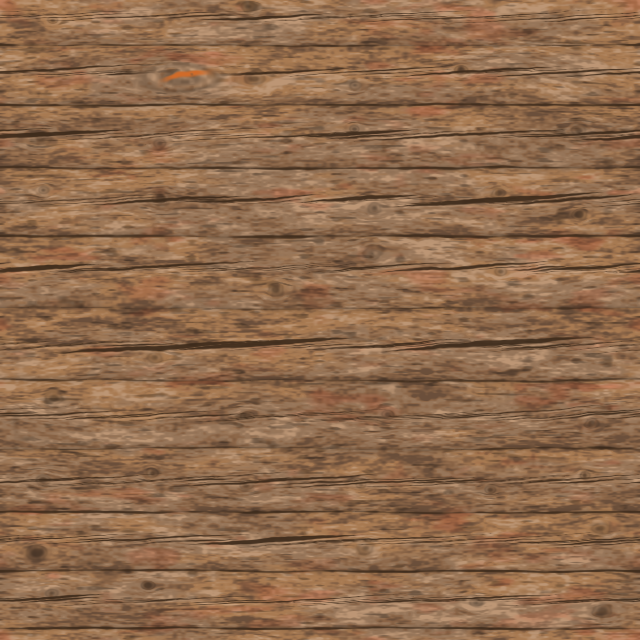
Reproduce this texture procedurally as a WebGL 1 fragment shader.

```glsl
precision highp float;
// Draws ten stacked weathered timber planks with split grain, knots and rusty stains.
uniform vec2 u_resolution;

const float PLANKS = 10.0;
const float TAU = 6.28319;
const vec3 CREVICE = vec3(0.23, 0.16, 0.10);
const vec3 UMBER = vec3(0.42, 0.31, 0.23);
const vec3 BROWN = vec3(0.55, 0.40, 0.28);
const vec3 HONEY = vec3(0.66, 0.48, 0.32);
const vec3 DRIFTWOOD = vec3(0.59, 0.46, 0.35);
const vec3 PALE = vec3(0.74, 0.59, 0.46);
const vec3 RUST = vec3(0.60, 0.33, 0.22);
const vec3 EMBER = vec3(0.82, 0.42, 0.16);

float hash(vec2 p) {
  vec3 q = fract(p.xyx * 0.1031);
  q += dot(q, q.yzx + 33.33);
  return fract((q.x + q.y) * q.z);
}

// Value noise that tiles over the unit square
float noise(vec2 p, vec2 cells, float seed) {
  vec2 g = p * cells;
  vec2 i = floor(g);
  vec2 f = g - i;
  f = f * f * (3.0 - 2.0 * f);
  vec2 a = mod(i, cells) + seed;
  vec2 b = mod(i + 1.0, cells) + seed;
  return mix(mix(hash(a), hash(vec2(b.x, a.y)), f.x),
             mix(hash(vec2(a.x, b.y)), hash(b), f.x), f.y);
}

float fbm(vec2 p, vec2 cells, float seed) {
  float sum = 0.0;
  float weight = 0.5;
  for (int i = 0; i < 3; i++) {
    sum += weight * noise(p, cells, seed);
    cells *= 2.0;
    weight *= 0.7;
  }
  return sum / 1.095;
}

// Offset from the knot in this cell of the plank, in knot radii; far away where there is none
vec2 knotOffset(float x, float across, float plank) {
  const float CELLS = 6.0;
  float cell = floor(x * CELLS);
  vec2 id = vec2(mod(cell, CELLS), plank) + 17.0;
  vec2 centre = vec2(0.3, 0.25) + vec2(0.4, 0.5) * vec2(hash(id + 5.3), hash(id + 9.1));
  vec2 offset = (vec2(x * CELLS - cell, across) - centre) / vec2(CELLS, PLANKS);
  float size = mix(0.6, 1.2, hash(id + 2.6));
  return mix(vec2(9.0), offset / (size * vec2(0.011, 0.008)), step(0.5, hash(id)));
}

// Overlapping slanted splits: x is the dark opening, y the pale lip below it
vec2 splits(float x, float y, float cells, float plank, float widest, float soft) {
  vec2 result = vec2(0.0);
  for (int i = -1; i <= 1; i++) {
    float cell = floor(x * cells) + float(i);
    vec2 id = vec2(mod(cell, cells), plank) + 41.0 + cells;
    float along = x - (cell + 0.3 + 0.4 * hash(id)) / cells;
    float taper = along * cells / mix(0.5, 1.05, hash(id + 3.7));
    taper = 1.0 - taper * taper;
    float size = hash(id + 7.9);
    float width = widest * mix(0.12, 1.0, size * size) * taper;
    float d = y + 0.06 * along + 0.006 * (hash(id + 12.4) - 0.5);
    float opening = 1.0 - smoothstep(-soft, soft, abs(d) - width);
    float lip = exp(-abs(d - width - 0.002) / 0.0014) * max(taper, 0.0);
    result = max(result, vec2(opening, lip));
  }
  return result;
}

void main() {
  vec2 p = gl_FragCoord.xy / u_resolution;
  p.y = 1.0 - p.y;
  float soft = 0.8 / min(u_resolution.x, u_resolution.y);

  // Uneven plank heights and wavering edges
  float waver = 0.007 * (fbm(p, vec2(7.0, 10.0), 3.0) - 0.5);
  float row = PLANKS * (p.y + waver - 0.082 - 0.0195 * sin(TAU * (p.y - 0.482)));
  float plank = mod(floor(row), PLANKS);
  float across = fract(row);

  // Knots bend the grain around them
  vec2 knot = knotOffset(p.x, across, plank);
  vec2 burl = (p - vec2(0.29, 0.122)) / vec2(0.08, 0.03);
  float burlMask = 1.0 - smoothstep(0.5, 1.3, length(burl));
  vec2 g = p;
  g.y -= 0.006 * knot.y * exp(-0.25 * dot(knot, knot));
  g.y -= 0.018 * burl.y * exp(-dot(burl, burl));
  g.y += 0.012 * (noise(p, vec2(5.0, 20.0), 8.0) - 0.5);

  // Wood tone from broad weathering, fibres and tiny pores
  float grain = fbm(g, vec2(18.0, 90.0), 11.0);
  float fibre = noise(g, vec2(60.0, 300.0), 23.0);
  float pores = noise(g, vec2(150.0, 340.0), 29.0);
  float weather = fbm(g, vec2(6.0, 22.0), 31.0);
  float value = 0.52 + 0.65 * (grain - 0.5) + 0.5 * (weather - 0.5);
  value += 0.34 * (fibre - 0.5) + 0.24 * (pores - 0.5);
  value += 0.06 * (hash(vec2(plank, 6.0)) - 0.5) - 0.1 * smoothstep(0.75, 1.0, across);
  float grey = fbm(g, vec2(5.0, 20.0), 47.0) + 0.25 * (across - 0.47) + 0.2 * (fibre - 0.5);
  vec3 wood = mix(HONEY, DRIFTWOOD, smoothstep(0.36, 0.58, grey));
  vec3 color = mix(UMBER, BROWN, smoothstep(0.18, 0.44, value));
  color = mix(color, wood, smoothstep(0.38, 0.56, value));
  color = mix(color, PALE, smoothstep(0.56, 0.86, value));
  color *= 1.0 - 0.25 * smoothstep(0.7, 0.95, noise(g, vec2(40.0, 220.0), 59.0));
  float stain = smoothstep(0.55, 0.78, fbm(g, vec2(12.0, 40.0), 67.0));
  color = mix(color, RUST * (0.7 + 0.6 * value), stain * (0.6 - 0.3 * across));

  // Small ragged knots, and one large burl with an exposed ember streak
  float knotRadius = length(knot) + 1.2 * (grain - 0.5) + 0.5 * (fibre - 0.5);
  color *= 1.0 - 0.32 * (1.0 - smoothstep(0.2, 1.1, knotRadius));
  color *= 1.0 - 0.16 * exp(-12.0 * pow(knotRadius - 1.1, 2.0));
  float burlRings = 0.5 + 0.5 * sin(length(burl) * 13.0 + 14.0 * weather + 4.0 * grain);
  color *= 1.0 - 0.24 * burlMask * burlRings;
  float arc = abs(burl.y + 0.15 + 0.5 * burl.x - 0.6 * burl.x * burl.x + 0.6 * (grain - 0.5));
  float streak = (1.0 - smoothstep(0.03, 0.2, arc)) * (1.0 - smoothstep(0.2, 0.6, abs(burl.x)));
  color = mix(color, EMBER, streak * smoothstep(0.3, 0.6, value));

  // Long splits along the middle of each plank, frayed by short slivers
  float middle = 0.47 + 0.08 * (hash(vec2(plank, 77.0)) - 0.5);
  float ragged = 0.003 * (fbm(p, vec2(40.0, 60.0), 83.0) - 0.5);
  float y = (across - middle) / PLANKS + ragged;
  vec2 split = splits(p.x, y, 6.0, plank, 0.004, soft);
  split = max(split, splits(p.x, y - 0.001, 17.0, plank, 0.0016, soft));
  split *= 1.0 - burlMask;
  color = mix(color, PALE * (0.8 + 0.4 * fibre), 0.5 * split.y);
  color = mix(color, CREVICE, 0.9 * split.x);

  // Seams between planks, open in places and tight elsewhere
  float seamId = mod(floor(row + 0.5), PLANKS);
  float seam = abs(row - floor(row + 0.5)) / PLANKS + 0.0012 * (fibre - 0.5);
  float open = smoothstep(0.2, 0.8, fbm(p, vec2(9.0, 10.0), 97.0) + 0.5 * hash(vec2(seamId, 91.0)) - 0.2);
  float gap = 0.0019 * open;
  color *= 1.0 - 0.2 * exp(-max(seam, 0.0) / 0.003);
  float seamDark = 1.0 - smoothstep(gap - soft, gap + soft, seam);
  color = mix(color, CREVICE, (0.25 + 0.55 * open) * seamDark);
  gl_FragColor = vec4(color, 1.0);
}
```
